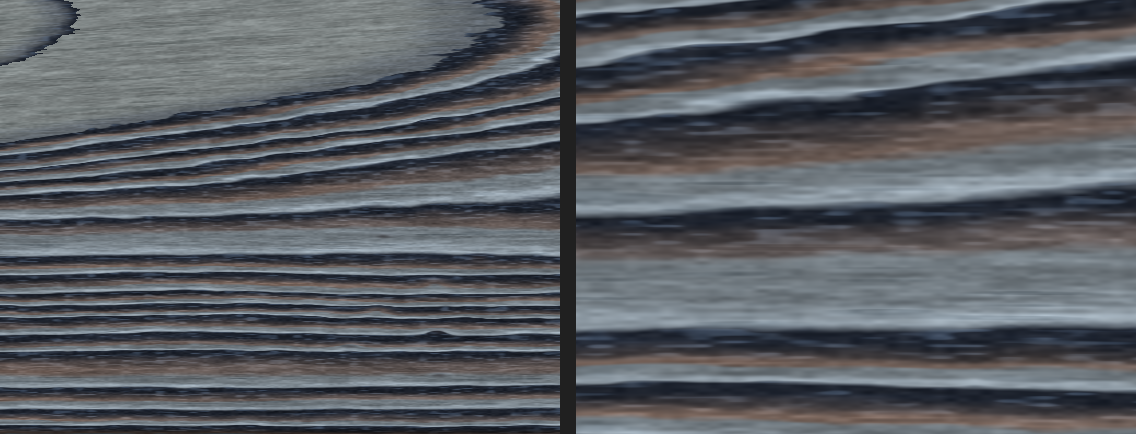
Left: the whole. Right: its middle third, enlarged.
Write a WebGL 2 fragment shader that draws this texture.

```glsl
#version 300 es
precision highp float;
// Weathered wood: nested growth rings with charred valleys, pale crests and fine grain.
uniform vec2 u_resolution;
out vec4 fragColor;

float hash(vec2 p) {
    vec3 q = fract(vec3(p.xyx) * vec3(0.1031, 0.1030, 0.0973));
    q += dot(q, q.yzx + 33.33);
    return fract((q.x + q.y) * q.z);
}

float noise(vec2 p) {
    vec2 cell = floor(p), f = fract(p);
    f = f * f * (3.0 - 2.0 * f);
    return mix(mix(hash(cell), hash(cell + vec2(1, 0)), f.x),
               mix(hash(cell + vec2(0, 1)), hash(cell + vec2(1, 1)), f.x), f.y);
}

// Distance across the rings: parabolas near the top, straight lines lower down.
float ringDistance(vec2 p) {
    float d = p.y - 0.05;
    float bend = 1.0 - smoothstep(0.28, 0.54, d);
    return sqrt(d * d + 0.068 * max(p.x, 0.0) * bend + 0.0004);
}

// Ring count: broad rings inside, then narrow ones of slowly changing width.
float ringCount(float v) {
    float u = (v - 0.276) / (v < 0.276 ? 0.176 : 0.044);
    float n = max(u, 0.0);
    return u - 0.55 * sin(0.879 * (n - 5.1)) - 0.535 + 0.1 * sin(2.9 * n);
}

// Colour through one ring, from charred valley to pale crest.
vec3 ringColor(float f, float warmth, float broad) {
    vec3 navy = vec3(0.115, 0.137, 0.18);
    vec3 brown = mix(vec3(0.37, 0.345, 0.345), vec3(0.53, 0.42, 0.36), warmth);
    vec3 grey = mix(vec3(0.44, 0.475, 0.50), vec3(0.49, 0.515, 0.515), broad);
    vec3 crest = mix(vec3(0.58, 0.63, 0.67), vec3(0.46, 0.49, 0.50), broad);
    vec3 c = mix(navy, vec3(0.245, 0.23, 0.24), smoothstep(0.14, 0.4, f));
    c = mix(c, brown, smoothstep(0.34, 0.56, f));
    c = mix(c, grey, smoothstep(0.56, 0.66, f));
    c = mix(c, crest, smoothstep(0.74, 0.9, f));
    c = mix(c, vec3(0.28, 0.30, 0.34), broad * 0.6 * smoothstep(0.78, 0.95, f));
    return mix(c, navy, smoothstep(0.91, 1.0, f));
}

void main() {
    // Height is one unit; y runs downwards from the top edge.
    vec2 p = gl_FragCoord.xy / u_resolution.y;
    p.y = 1.0 - p.y;

    // Grain stretched along the board
    float along = p.y + 0.06 * p.x * (1.0 - smoothstep(0.15, 0.55, p.y));
    along += 0.006 * noise(vec2(p.x * 3.0, p.y * 6.0));
    float coarse = noise(vec2(p.x * 5.0, along * 95.0));
    float streak = noise(vec2(p.x * 9.0 + 31.0, along * 210.0));
    float fiber = noise(vec2(p.x * 38.0, along * 330.0 + 17.0));
    float fleck = noise(vec2(p.x * 110.0, along * 380.0 + 5.0));

    // Small scattered knots lift the rings and catch light
    float lift = 0.0, knotLight = 0.0, knotDark = 0.0;
    for (int i = 0; i < 7; i++) {
        float k = float(i);
        vec2 center = vec2(0.74 + 0.45 * hash(vec2(k, 3.0)),
                           0.54 + 0.05 * k + 0.03 * hash(vec2(k, 8.0)));
        vec2 q = (p - center) / vec2(0.03, 0.009);
        float falloff = exp(-dot(q, q));
        lift += falloff * 0.009;
        knotLight += falloff * smoothstep(0.1, -0.9, q.y - 0.3 * q.x);
        knotDark += exp(-dot(q, q) * 3.0);
    }

    // Ring position with slow waves and ragged edges
    float v = ringDistance(p) + lift;
    v += 0.011 * (noise(vec2(p.x * 2.2, p.y * 9.0)) - 0.5);
    v += 0.004 * (noise(vec2(p.x * 14.0, p.y * 30.0)) - 0.5);
    float broad = 1.0 - smoothstep(0.268, 0.29, v);
    v += mix(0.003, 0.012, broad) * (coarse - 0.5);
    v += mix(0.002, 0.006, broad) * (streak + fiber - 1.0);
    float u = ringCount(v);
    float ring = floor(u);
    float f = fract(u);
    if (ring >= 0.0) f = pow(f, mix(0.75, 1.35, hash(vec2(ring, 21.0))));
    if (u < -1.0) f = max(f, 0.7);

    float warmth = mix(0.65 * noise(vec2(p.x * 1.7, u * 0.9 + 4.0)), 0.9, broad);
    vec3 color = ringColor(f, warmth, broad);

    // Fine striping, strongest on pale wood, with cool flecks in the char
    float pale = smoothstep(0.15, 0.5, color.g);
    float grain = 0.35 * (coarse - 0.5) + 0.45 * (streak - 0.5) + 0.35 * (fiber - 0.5);
    color *= 1.0 + grain * mix(0.65, 0.5, pale);
    color -= 0.10 * pale * smoothstep(0.66, 0.9, streak);
    color += vec3(0.10, 0.125, 0.15) * (1.0 - pale) * smoothstep(0.55, 0.95, fiber);
    color += 0.06 * (fleck - 0.5);

    color += vec3(0.13, 0.14, 0.16) * knotLight;
    color = mix(color, vec3(0.16, 0.14, 0.15), 0.5 * min(knotDark, 1.0));

    // Shadow along the lower edge
    color *= mix(1.0, 0.45, smoothstep(0.985, 0.997, p.y));
    fragColor = vec4(clamp(color, 0.0, 1.0), 1.0);
}
```
